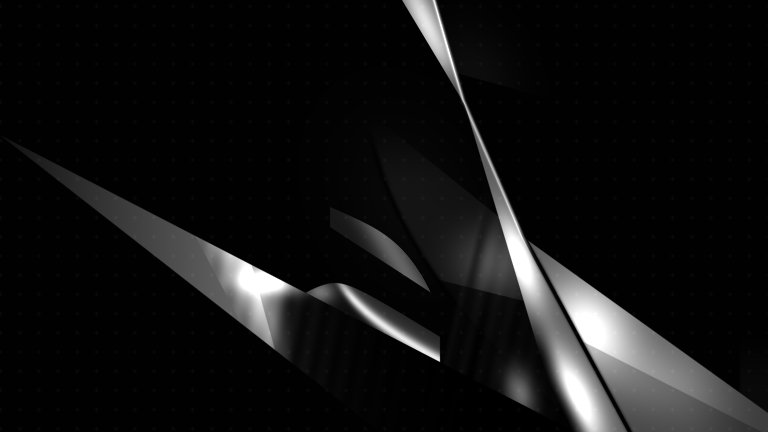
A Shadertoy shader for this background:

```glsl
// Crossing blades of polished metal on black, with smoky glass folds between.
// Each blade is a mask cut by lines and curves, shaded with soft elliptical
// glows and layered sines; a faint lattice of small crosses lies on top.
#define HEIGHT 4.32
#define BACKGROUND 0.004
#define SMOKE 0.045
#define METAL 0.36
#define GLINT 0.85
#define LATTICE_STEP 0.192
#define LATTICE_LIGHT 0.035

// Soft step over about one pixel, positive distance is inside.
float fill(float d) {
    float blur = 0.8 * HEIGHT / iResolution.y;
    return smoothstep(-blur, blur, d);
}

// Signed distance to line a-b; positive lies below when it runs rightwards.
float below(vec2 p, vec2 a, vec2 b) {
    vec2 along = normalize(b - a), q = p - a;
    return along.x * q.y - along.y * q.x;
}

// Gaussian ellipse, sheared sideways by lean as y grows.
float glow(vec2 p, vec2 center, vec2 radius, float lean) {
    vec2 q = p - center;
    q.x -= lean * q.y;
    q /= radius;
    return exp(-dot(q, q));
}

float ridge(float d, float width) {
    return exp(-d * d / (width * width));
}

// The bent spine shared by the upright blades.
float spineX(float y) {
    return 4.36 + 0.29 * y + 0.145 * max(y - 1.0, 0.0) + 0.106 * max(y - 2.38, 0.0);
}

// Dim glass panels behind the metal.
float smokyPanels(vec2 p, float spine, float floorLine) {
    float light = BACKGROUND;
    float veil = fill(-spine) * fill(-floorLine);
    light += 0.03 * veil * glow(p, vec2(4.1, 2.0), vec2(0.65, 0.8), 0.2);

    float u = p.y - 1.3;
    float bend = p.x - (3.7 + 0.2 * u + 0.17 * u * u);
    float roof = below(p, vec2(3.75, 1.17), vec2(5.3, 2.42));
    float panel = veil * fill(bend) * fill(roof);
    float haze = SMOKE * smoothstep(1.1, 1.9, p.y);
    haze += 0.23 * glow(p, vec2(4.95, 2.62), vec2(0.4, 0.35), 0.0);
    float hem = below(p, vec2(4.35, 2.79), vec2(5.2, 3.0));
    light += panel * haze * mix(1.0, 0.2, fill(hem));
    light *= 1.0 - 0.8 * veil * ridge(bend, 0.03) * smoothstep(1.2, 1.6, p.y);

    // Slanted pleats near the spine.
    float s = p.x + 0.235 * (p.y - 1.9) - 4.85;
    float pleat = veil * fill(s + 0.06) * smoothstep(1.7, 2.5, p.y);
    light += pleat * 0.045 * (0.6 + 0.4 * sin(38.0 * s) + 0.3 * sin(17.0 * s)) * exp(-1.5 * max(s, 0.0));
    light *= 1.0 - 0.55 * pleat * ridge(s - 0.07, 0.06);
    light += veil * 0.4 * glow(p, vec2(5.2, 3.93), vec2(0.14, 0.24), 0.2);

    // Faint sheet to the right of the spine, and one in the far corner.
    float sheet = fill(spine) * fill(-below(p, vec2(4.6, 0.74), vec2(5.55, 1.0)));
    light += 0.045 * sheet * glow(p, vec2(4.75, 0.75), vec2(0.4, 0.5), 0.2);
    return light + 0.03 * smoothstep(7.38, 7.42, p.x) * smoothstep(3.3, 3.9, p.y);
}

// Two curved folds in the middle: a gray strip and a bright crescent.
float middleFolds(float light, vec2 p, float floorLine) {
    float u = p.x - 3.3;
    float strip = fill(u) * fill(p.y - 2.07 - 0.44 * u - 0.4 * u * u * u * u);
    strip *= fill(2.27 + 0.65 * u - p.y);
    float sheen = 0.09 + 0.3 * ridge(u - 0.65 - 0.6 * (p.y - 2.55), 0.17);
    light = mix(light, sheen, strip);

    float v = p.x - 3.35;
    float crest = 2.83 + 0.62 * (sqrt(v * v + 0.04) - 0.2);
    float crescent = fill(p.y - crest) * fill(-floorLine) * fill(4.4 - p.x);
    float rise = 2.97 + 0.5165 * (p.x - 3.136) - p.y;
    float band = rise - 0.23 * exp(-3.0 * (p.x - 3.45));
    float tone = 0.05 + 0.25 * smoothstep(-0.02, 0.1, band) * exp(-4.0 * max(band, 0.0));
    tone += GLINT * ridge(band, 0.065) * smoothstep(3.25, 3.55, p.x);
    tone += 0.4 * glow(p, vec2(3.2, 2.92), vec2(0.15, 0.12), 0.0);
    return mix(light, tone, crescent);
}

// Long blade entering from the left.
float leftBlade(float light, vec2 p, float floorLine) {
    float mask = fill(floorLine) * fill(-below(p, vec2(0.0, 1.35), vec2(3.8, 4.32)));
    float crease = -below(p, vec2(1.95, 2.35), vec2(2.42, 3.25));
    float fold = -below(p, vec2(2.53, 2.7), vec2(2.75, 3.5));
    float tone = 0.06 + 0.14 * p.x;
    float lit = 0.32 + 0.5 * smoothstep(0.0, 0.32, crease) - 0.25 * fill(fold);
    lit *= 1.0 - smoothstep(2.6, 2.95, p.x);
    lit += GLINT * glow(p, vec2(2.72, 2.83), vec2(0.3, 0.11), 0.5);
    lit += 0.11 * exp(-2.2 * max(p.x - 2.7, 0.0)) * (0.8 + 0.3 * sin(32.0 * (p.x + 0.2 * p.y)));
    return mix(light, mix(tone, lit, fill(crease)), mask);
}

// Upright blades hugging the spine, then the wide blade to its right.
float rightBlades(float light, vec2 p, float spine) {
    float top = fill(p.x - 4.02 - 0.6 * p.y) * fill(-spine - 0.015);
    float tone = 0.4 + 0.5 * glow(p, vec2(4.27, 0.25), vec2(0.13, 0.5), 0.45);
    light = mix(light, tone * (1.0 - 0.4 * smoothstep(0.5, 1.0, p.y)), top);

    float edge = p.x - 4.65 - 0.3 * (p.y - 1.05) - 0.1 * smoothstep(3.7, 4.4, p.y);
    float blade = fill(edge) * fill(-spine - 0.02) * fill(p.y - 1.02);
    tone = METAL + GLINT * glow(p, vec2(5.2, 2.6), vec2(0.15, 0.42), 0.35);
    tone += GLINT * glow(p, vec2(5.76, 3.97), vec2(0.2, 0.45), 0.4);
    tone *= mix(1.0, smoothstep(-0.03, 0.22, edge), smoothstep(3.0, 3.6, p.y));
    light = mix(light, tone, blade);
    light += 0.6 * ridge(spine + 0.015, 0.015) * (1.0 - smoothstep(2.2, 2.6, p.y));

    float wing = fill(spine - 0.015) * fill(below(p, vec2(5.3, 2.42), vec2(7.68, 4.13)));
    tone = METAL + 0.7 * glow(p, vec2(5.88, 3.28), vec2(0.4, 0.45), 0.2);
    tone += 0.2 * glow(p, vec2(6.5, 3.8), vec2(0.6, 0.4), 0.6);
    tone *= 1.0 - 0.25 * fill(below(p, vec2(5.6, 3.3), vec2(7.68, 4.35)));
    light = mix(light, tone * (1.0 - 0.35 * smoothstep(6.8, 7.68, p.x)), wing);
    return light * (1.0 - 0.9 * ridge(spine, 0.025) * smoothstep(2.3, 2.7, p.y));
}

// Lattice of small crosses.
float lattice(vec2 p) {
    vec2 q = abs(mod(p - vec2(0.005, 0.064) + 0.5 * LATTICE_STEP, LATTICE_STEP) - 0.5 * LATTICE_STEP);
    return LATTICE_LIGHT * fill(0.02 - max(q.x, q.y)) * fill(0.006 - min(q.x, q.y));
}

void mainImage(out vec4 fragColor, in vec2 fragCoord) {
    // Canvas units with y running downwards from the top edge.
    vec2 p = fragCoord * HEIGHT / iResolution.y;
    p.x += 0.5 * HEIGHT * (16.0 / 9.0 - iResolution.x / iResolution.y);
    p.y = HEIGHT - p.y;
    float spine = (p.x - spineX(p.y)) * 0.9;
    float floorLine = below(p, vec2(0.0, 1.35), vec2(5.75, 4.32));

    float light = smokyPanels(p, spine, floorLine);
    light = middleFolds(light, p, floorLine);
    light = leftBlade(light, p, floorLine);
    light = rightBlades(light, p, spine);
    light += lattice(p);
    fragColor = vec4(vec3(clamp(light, 0.0, 1.0)), 1.0);
}
```
